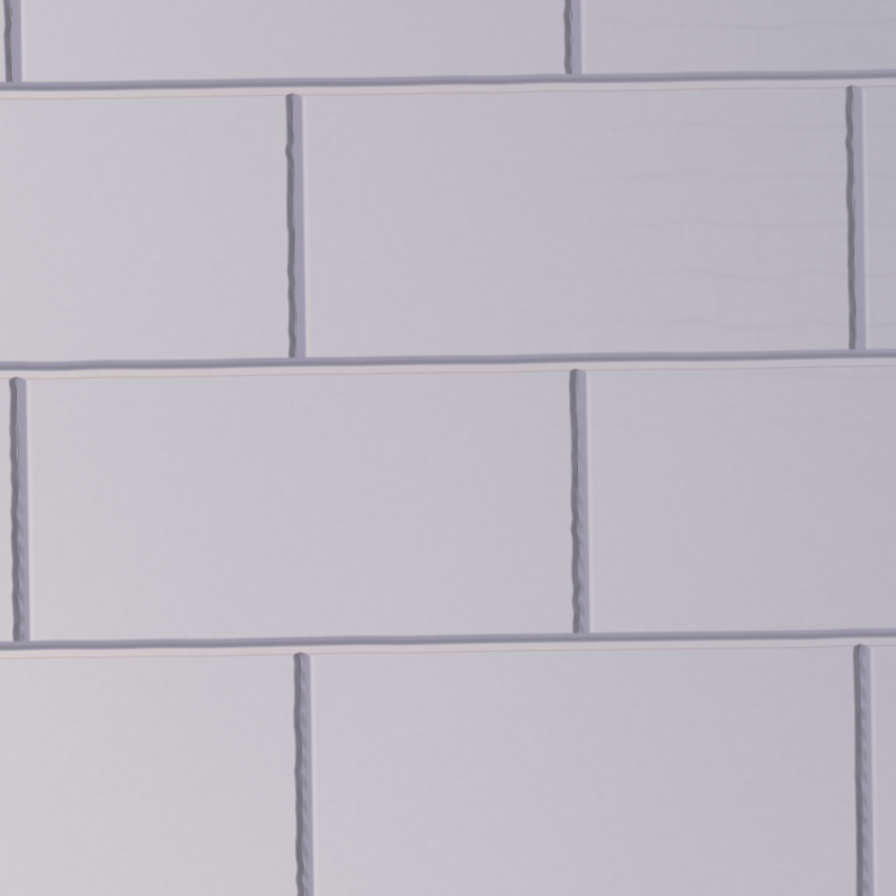
Write a three.js fragment shader that draws this texture.

```glsl
varying vec2 vUv;

#define TILE_W 0.625
#define TILE_H 0.312
#define FIRST_JOINT vec2(0.0125, 0.9025)
#define TILT 0.0145
#define SOFT 0.0022
#define GRAIN 0.012
#define REFLECTION 0.022
#define TILE_LIGHT vec3(0.818, 0.798, 0.817)
#define TILE_SHADE vec3(0.705, 0.695, 0.742)
#define BEVEL_LILAC vec3(0.625, 0.61, 0.68)
#define BEVEL_DARK vec3(0.43, 0.42, 0.455)

float hash(vec2 p) {
  p = fract(p * vec2(0.1031, 0.1137));
  p += dot(p, p.yx + 33.33);
  return fract((p.x + p.y) * p.x * 17.0);
}

float noise(vec2 p) {
  vec2 i = floor(p);
  vec2 f = fract(p);
  f = f * f * (3.0 - 2.0 * f);
  return mix(mix(hash(i), hash(i + vec2(1.0, 0.0)), f.x),
             mix(hash(i + vec2(0.0, 1.0)), hash(i + 1.0), f.x), f.y);
}

// Soft-edged strip between two positions
float strip(float x, float from, float to, float soft) {
  return smoothstep(from - soft, from + soft, x) *
         (1.0 - smoothstep(to - soft, to + soft, x));
}

// Faint mirrored brick courses, strongest at the upper right
float reflectedBricks(vec2 p) {
  vec2 q = p + 0.012 * vec2(noise(p * 14.0), noise(p * vec2(22.0, 9.0) + 7.0));
  float course = q.y / 0.056;
  float lines = strip(abs(fract(course) - 0.5), -1.0, 0.05, 0.06);
  float across = fract(q.x / 0.085 + 0.5 * mod(floor(course + 0.5), 2.0));
  float uprights = strip(abs(across - 0.5), -1.0, 0.025, 0.04);
  float reach = smoothstep(0.5, 0.95, p.x) * smoothstep(0.46, 0.68, p.y);
  return reach * max(lines, 0.4 * uprights) * (0.4 + 0.6 * noise(p * 11.0));
}

void main() {
  // Slightly turned wall with alternate rows shifted by half a tile
  vec2 wall = vUv + TILT * vec2(vUv.y - 1.0, -vUv.x);
  float rowPos = (FIRST_JOINT.y - wall.y) / TILE_H;
  float row = floor(rowPos);
  float below = fract(rowPos) * TILE_H;
  float shift = 0.5 * (1.0 - mod(row, 2.0));
  float colPos = (wall.x - FIRST_JOINT.x) / TILE_W - shift;
  float col = floor(colPos);
  float side = (fract(colPos + 0.5) - 0.5) * TILE_W;
  float rise = below < 0.5 * TILE_H ? -below : TILE_H - below;

  // Glazed face, lit from the lower left
  float shade = 0.7 * vUv.x + 0.3 * vUv.y;
  shade += 0.06 * (hash(vec2(col, row) + 20.0) - 0.5);
  shade += 0.10 * (noise(vUv * 4.0 + 3.0) - 0.5);
  vec3 color = mix(TILE_LIGHT, TILE_SHADE, clamp(shade, 0.0, 1.0));
  color -= REFLECTION * reflectedBricks(vUv);

  // Upright joint: ragged dark edge, lilac bevel, pale rim
  float span = smoothstep(0.009, 0.013, below - 0.4 * abs(side)) *
               smoothstep(0.0, 0.006, TILE_H - below);
  float ragged = 0.0028 * (noise(vec2(wall.y * 75.0, col + row * 3.0)) - 0.5);
  float edge = side + ragged;
  color = mix(color, color + 0.022, span * strip(side, 0.011, 0.016, SOFT));
  color = mix(color, BEVEL_LILAC, span * strip(side, -0.0075, 0.0105, SOFT));
  float wear = 0.72 + 0.28 * noise(vec2(side * 250.0, wall.y * 90.0 + side * 200.0));
  color = mix(color, BEVEL_DARK, 0.9 * wear * span * strip(edge, -0.0075, -0.0005, SOFT));
  float twist = 0.5 + 0.5 * sin(wall.y * 260.0 + side * 330.0 + 3.0 * noise(wall * 35.0));
  float worn = smoothstep(0.62, 0.3, wall.y);
  color = mix(color, BEVEL_DARK, 0.35 * worn * twist * span * strip(side, -0.002, 0.005, SOFT));

  // Level joint: lilac bevel over a pale lip and a thin warm seam
  float wander = 0.0012 * (noise(vec2(wall.x * 18.0, floor(rowPos + 0.5) * 5.0)) - 0.5);
  float level = rise + wander;
  vec3 lip = color * vec3(1.012, 1.0, 0.985) + 0.008;
  color = mix(color, lip, strip(level, -0.014, -0.005, SOFT));
  color = mix(color, color * vec3(0.955, 0.925, 0.92), strip(level, -0.0145, -0.0125, 0.0014));
  color = mix(color, BEVEL_LILAC - 0.015, strip(level, -0.0045, 0.0055, SOFT));
  color = mix(color, mix(BEVEL_DARK, BEVEL_LILAC, 0.4), 0.65 * strip(level, -0.0035, 0.0008, SOFT));

  // Fine grain
  color += GRAIN * (0.6 * noise(vUv * 150.0) + 0.4 * noise(vUv * 310.0 + 9.0) - 0.5);
  gl_FragColor = vec4(color, 1.0);
}
```
